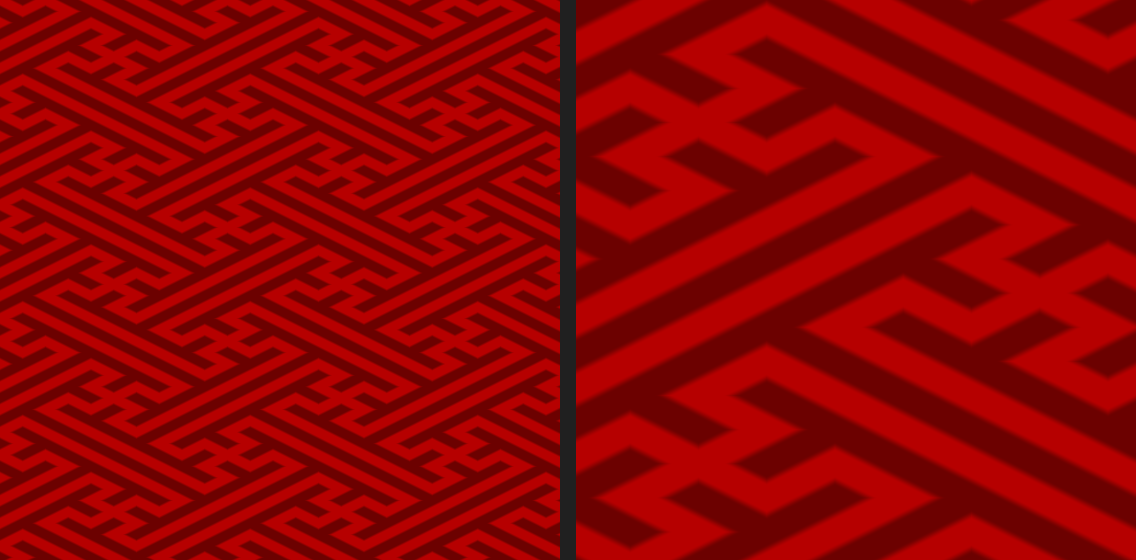
Left, the full canvas; right, a detail of the centre.
Reproduce this pattern procedurally as a WebGL 2 fragment shader.

```glsl
#version 300 es
precision highp float;

uniform vec2 u_resolution;
out vec4 fragColor;

const vec3 GROUND_COLOR = vec3(0.425, 0.005, 0.0);
const vec3 LINE_COLOR = vec3(0.715, 0.0, 0.0);
const vec2 TILE_STEP = vec2(0.203125, 0.1015625); // offset to the next diamond tile
const float CELLS = 10.0;      // grid cells along one tile side
const float HALF_LINE = 0.5;   // half line width, in cells
const float SOFTNESS = 0.14;   // half width of the edge blend, in cells

// Signed distance to a square-ended bar along one grid axis.
float bar(vec2 p, vec2 a, vec2 b) {
    vec2 q = abs(p - 0.5 * (a + b)) - 0.5 * abs(b - a) - HALF_LINE;
    return max(q.x, q.y);
}

// One stepped arm: hook out from the centre, then a long run to the next tile.
float keyArm(vec2 p) {
    float d = bar(p, vec2(0.0), vec2(-2.0, 0.0));
    d = min(d, bar(p, vec2(-2.0, 0.0), vec2(-2.0, 2.0)));
    d = min(d, bar(p, vec2(-2.0, 2.0), vec2(-4.0, 2.0)));
    return min(d, bar(p, vec2(-4.0, 2.0), vec2(-4.0, -0.6 * CELLS)));
}

// Four arms, each a quarter turn from the last.
float keyTile(vec2 p) {
    float d = CELLS;
    for (int i = 0; i < 4; i++) {
        d = min(d, keyArm(p));
        p = vec2(-p.y, p.x);
    }
    return d;
}

void main() {
    // Measure from the top left, then shear the diamonds into squares.
    vec2 pos = gl_FragCoord.xy / u_resolution.y;
    vec2 steps = vec2(pos.x, 1.0 - pos.y) / TILE_STEP;
    vec2 grid = 0.5 * vec2(steps.x + steps.y, steps.x - steps.y);

    // Neighbouring tiles alternate in handedness.
    vec2 tile = floor(grid + 0.5);
    vec2 local = (grid - tile) * CELLS;
    if (mod(tile.x + tile.y, 2.0) < 0.5) local = local.yx;

    // Soft edges, never thinner than a pixel.
    float pixel = 0.5 * CELLS * length(1.0 / TILE_STEP) / u_resolution.y;
    float blend = max(SOFTNESS, 0.75 * pixel);
    float ink = 1.0 - smoothstep(-blend, blend, keyTile(local));

    fragColor = vec4(mix(GROUND_COLOR, LINE_COLOR, ink), 1.0);
}
```
